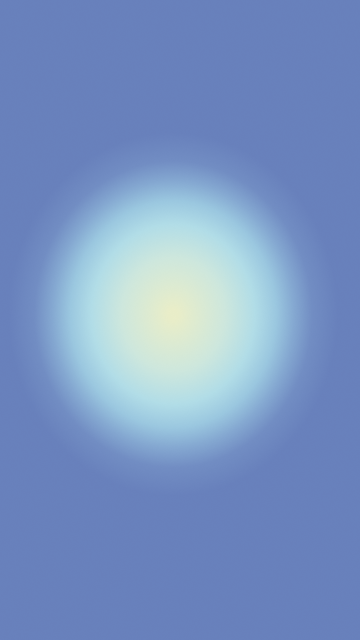
This background is drawn by a WebGL 2 fragment shader. Its source:

```glsl
#version 300 es
precision highp float;

uniform vec2 u_resolution;
out vec4 fragColor;

const int STOPS = 7;

// Glow colours from the core outwards
const vec3 GLOW_COLORS[STOPS] = vec3[STOPS](
    vec3(0.912, 0.930, 0.785),
    vec3(0.805, 0.905, 0.865),
    vec3(0.695, 0.865, 0.905),
    vec3(0.605, 0.780, 0.875),
    vec3(0.520, 0.660, 0.820),
    vec3(0.445, 0.553, 0.764),
    vec3(0.408, 0.504, 0.736)
);

// Radius of each colour, in canvas heights
const float GLOW_RADII[STOPS] = float[STOPS](
    0.008, 0.085, 0.134, 0.169, 0.198, 0.228, 0.270
);

// Distance from a center, measured on an upright ellipse of equal area
float ellipseRadius(vec2 point, vec2 center, float stretch) {
    return length((point - center) * vec2(stretch, 1.0 / stretch));
}

vec3 glowColor(float radius) {
    vec3 color = GLOW_COLORS[0];
    for (int i = 1; i < STOPS; i++) {
        float blend = (radius - GLOW_RADII[i - 1]) / (GLOW_RADII[i] - GLOW_RADII[i - 1]);
        color = mix(color, GLOW_COLORS[i], clamp(blend, 0.0, 1.0));
    }
    return color;
}

float hash(vec2 p) {
    return fract(sin(dot(p, vec2(12.9898, 78.233))) * 43758.5453);
}

void main() {
    // Canvas coordinates in units of its height
    vec2 point = gl_FragCoord.xy / u_resolution.y;
    vec2 center = vec2(0.481 * u_resolution.x / u_resolution.y, 0.509);

    vec3 color = glowColor(ellipseRadius(point, center, 1.05));

    // Faint dither against banding
    color += (hash(gl_FragCoord.xy) - 0.5) / 255.0;

    fragColor = vec4(color, 1.0);
}
```
